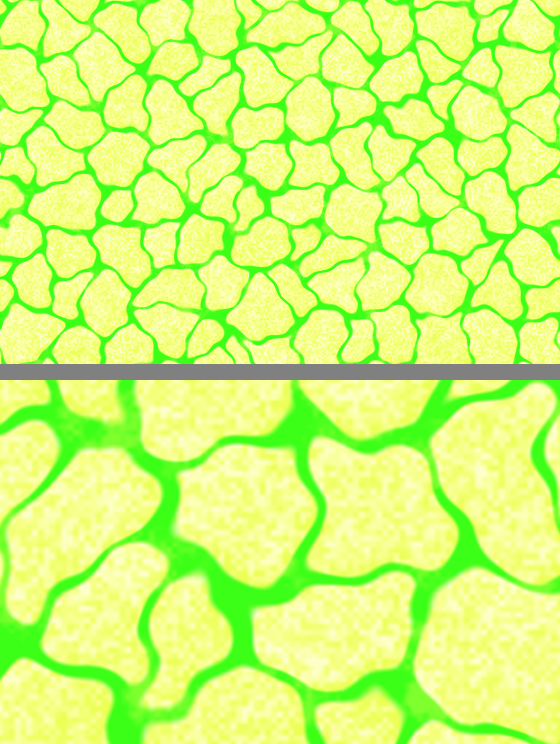
Top: the whole. Bottom: its middle third, enlarged.
A Shadertoy shader for this texture:

```glsl
const vec2  GRID = vec2(12.0, 8.0);            // stones across and up
const vec2  GRAIN_GRID = vec2(288.0, 186.0);   // fine speckle cells
const vec2  MOTTLE_GRID = vec2(72.0, 48.0);    // soft lumps on the stones
const float SEED = 7.0;
const float JITTER = 0.82;
const float SIZE_SPREAD = 0.26;
const float ROUNDING = 16.0;                   // higher gives sharper corners
const float HALF_GAP = 0.036;
const float EDGE_SOFTNESS = 0.022;
const float EDGE_ROUGHNESS = 0.035;
const float GRAIN_CONTRAST = 0.95;
const float MOTTLE_CONTRAST = 0.38;
const float RELIEF_CONTRAST = 0.35;
const float STONE_VARIATION = 0.16;
const float RIM_SHADE = 0.24;
const vec2  LIGHT = vec2(-0.6, 0.8);
const vec3  STONE_DEEP = vec3(0.92, 1.0, 0.34);
const vec3  STONE_MID = vec3(0.97, 1.0, 0.54);
const vec3  STONE_PALE = vec3(0.99, 1.0, 0.78);
const vec3  MORTAR = vec3(0.23, 1.0, 0.09);
const vec3  MORTAR_DUST = vec3(0.50, 1.0, 0.18);
const float TAU = 6.2831853;

vec3 hash3(vec2 p) {
    vec3 q = fract(p.xyx * vec3(0.1031, 0.1030, 0.0973));
    q += dot(q, q.yxz + 33.33);
    return fract((q.xxy + q.yzz) * q.zyx);
}

// Value noise that wraps after a whole number of cells
float wrapNoise(vec2 uv, vec2 cells) {
    vec2 p = uv * cells;
    vec2 i = floor(p), f = fract(p);
    f = f * f * (3.0 - 2.0 * f);
    float a = hash3(mod(i, cells)).x;
    float b = hash3(mod(i + vec2(1.0, 0.0), cells)).x;
    float c = hash3(mod(i + vec2(0.0, 1.0), cells)).x;
    float d = hash3(mod(i + 1.0, cells)).x;
    return mix(mix(a, b, f.x), mix(c, d, f.x), f.y);
}

// Position of a stone seed in xy, its size weight in z
vec3 stoneSeed(vec2 cell) {
    vec3 r = hash3(mod(cell, GRID) + SEED);
    return vec3(cell + 0.5 + JITTER * (r.xy - 0.5), SIZE_SPREAD * r.z);
}

float power(vec2 p, vec3 seed) {
    vec2 v = p - seed.xy;
    return dot(v, v) - seed.z;
}

// Weighted cellular pattern: returns rounded distance to the joint
float stoneDistance(vec2 p, out vec2 owner, out vec3 ownerSeed) {
    vec2 base = floor(p);
    float nearest = 1e3;
    for (int y = -2; y <= 2; y++)
    for (int x = -2; x <= 2; x++) {
        vec2 cell = base + vec2(x, y);
        vec3 seed = stoneSeed(cell);
        float f = power(p, seed);
        if (f < nearest) { nearest = f; owner = cell; ownerSeed = seed; }
    }
    float sum = 1e-6;
    for (int y = -2; y <= 2; y++)
    for (int x = -2; x <= 2; x++) {
        if (x == 0 && y == 0) continue;
        vec3 seed = stoneSeed(owner + vec2(x, y));
        float d = (power(p, seed) - nearest) / (2.0 * length(seed.xy - ownerSeed.xy));
        sum += exp(-ROUNDING * d);
    }
    return -log(sum) / ROUNDING;
}

// Layered sines bend the joints
vec2 bend(vec2 uv) {
    vec2 a = TAU * uv;
    return 0.10 * vec2(sin(5.0 * a.y + 2.0 * a.x), sin(7.0 * a.x - 3.0 * a.y + 1.0))
         + 0.04 * vec2(sin(13.0 * a.y - 9.0 * a.x + 2.0), sin(19.0 * a.x + 8.0 * a.y));
}

void mainImage(out vec4 fragColor, in vec2 fragCoord) {
    vec2 uv = fragCoord / iResolution.xy;
    vec2 p = uv * GRID + bend(uv);
    vec2 owner;
    vec3 seed;
    float d = stoneDistance(p, owner, seed);

    // Surface noise and embossed relief
    float grain = wrapNoise(uv, GRAIN_GRID) - 0.5;
    float mottle = wrapNoise(uv, MOTTLE_GRID) - 0.5;
    float lit = wrapNoise(uv - 0.5 * LIGHT / MOTTLE_GRID, MOTTLE_GRID) - 0.5;
    float broad = wrapNoise(uv, GRID * 3.0) - 0.5;
    d += EDGE_ROUGHNESS * (0.7 * mottle + 0.5 * broad);

    // Stone tone: speckle, lumps and a rim shaded away from the light
    float facing = dot(normalize(p - seed.xy + 1e-4), LIGHT);
    float rim = 1.0 - smoothstep(HALF_GAP, HALF_GAP + 0.16, d);
    float tone = 0.47 + GRAIN_CONTRAST * grain + MOTTLE_CONTRAST * (mottle + broad) * 0.5
               + RELIEF_CONTRAST * (lit - mottle)
               + STONE_VARIATION * (hash3(mod(owner, GRID) + 51.0).x - 0.5)
               + RIM_SHADE * rim * (facing - 0.3) + 0.06 * (1.0 - rim);
    tone = clamp(tone, 0.0, 1.0);
    vec3 stone = mix(mix(STONE_DEEP, STONE_MID, min(2.0 * tone, 1.0)),
                     STONE_PALE, max(2.0 * tone - 1.0, 0.0));

    // Mortar with dusty patches
    float dust = smoothstep(0.0, 0.5, broad + 0.5 * mottle + 0.3 * grain);
    vec3 mortar = mix(MORTAR, MORTAR_DUST, dust);

    float softness = max(EDGE_SOFTNESS, 0.8 * GRID.y / iResolution.y);
    float cover = smoothstep(HALF_GAP - softness, HALF_GAP + softness, d);
    fragColor = vec4(mix(mortar, stone, cover), 1.0);
}
```
